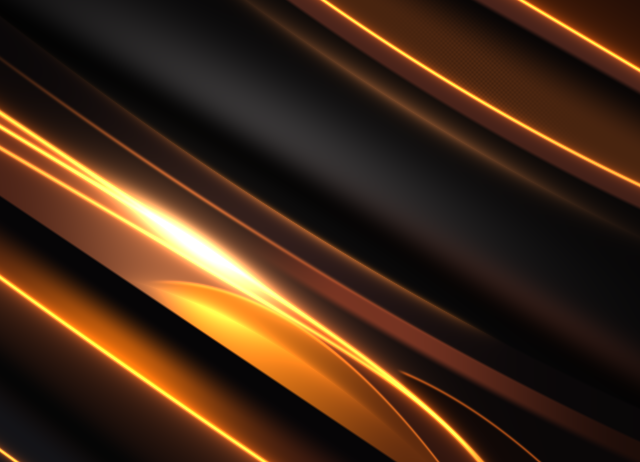
Reproduce this background procedurally as a Shadertoy shader.

```glsl
// Glowing amber strands and satin folds sweeping diagonally over a black background.

// Coverage of the side under a curve, with a soft edge.
float under(float d, float softness) { return smoothstep(softness, -softness, d); }

float bell(float x, float width) { return exp(-x * x / (width * width)); }

// Fold highlight with a different falloff on each side.
float ridge(float d, float above, float below) {
    return exp(-abs(d) / (d > 0.0 ? above : below));
}

// Thin hot filament inside a warm halo.
vec3 filament(float d, float width, float halo) {
    return vec3(1.0, 0.66, 0.22) * bell(d, width)
         + vec3(0.55, 0.22, 0.03) * exp(-abs(d) / halo);
}

vec3 upperFolds(float u, float v) {
    float cornerLine = v - (1.0 - 0.82 * (u - 0.814));
    float cornerHem = v - (1.0 - 0.78 * (u - 0.742));
    float t = u - 0.505;
    float longLine = v - (1.0 - 0.966 * t + 0.315 * t * t);
    t = u - 0.449;
    float longHem = v - (1.0 - 0.988 * t + 0.308 * t * t);
    t = u - 0.384;
    float copper = v - (1.0 - t + 0.27 * t * t);

    // Corner panels
    vec3 col = vec3(0.1, 0.04, 0.02) + vec3(0.2, 0.08, 0.01) * exp(-abs(cornerLine) / 0.1);
    col = mix(col, vec3(0.27, 0.13, 0.1), under(cornerLine, 0.003));
    float ribs = 1.0 + 0.12 * sin(u * 900.0) * sin(v * 650.0) * bell(u - 0.75, 0.1);
    vec3 panel = vec3(0.03, 0.02, 0.02)
        + vec3(0.25, 0.12, 0.04) * ribs * smoothstep(0.0, -0.13, cornerHem);
    col = mix(col, panel, under(cornerHem, 0.008));
    col = mix(col, vec3(0.33, 0.16, 0.12) * (1.0 - 0.25 * u), under(longLine, 0.003));

    // Black satin with a copper crease and a grey sheen
    float valley = v - (0.975 - 0.82 * u);
    float sheen = v - (1.05 - 0.8 * u + 0.05 * u * u);
    vec3 satin = vec3(0.025, 0.022, 0.024)
        + vec3(0.19, 0.185, 0.185) * bell(sheen, 0.12) * bell(u - 0.42, 0.36);
    satin *= 1.0 - 0.85 * bell(valley, 0.055);
    satin += vec3(0.42, 0.24, 0.12) * ridge(copper, 0.028, 0.018) * bell(u - 0.64, 0.27);
    satin += vec3(0.13, 0.06, 0.04) * bell(valley - 0.05, 0.05) * bell(u - 0.85, 0.27);
    col = mix(col, satin, under(longHem, 0.006));

    col += filament(cornerLine, 0.004, 0.012);
    return col + filament(longLine, 0.004, 0.01) * (1.0 - 0.25 * smoothstep(0.7, 1.0, u));
}

vec3 middleFolds(vec3 col, float u, float v) {
    float upper = v - (0.965 - 1.08 * u + 0.23 * u * u);
    float lower = v - (0.874 - 1.02 * u + 0.19 * u * u);
    float strand = v - (0.756 - 0.92 * u - 0.67 * pow(u, 8.0));

    // Mauve fold
    vec3 mauve = vec3(0.035, 0.025, 0.028) + vec3(0.13, 0.075, 0.07) * bell(u - 0.45, 0.24);
    col = mix(col, mauve, under(upper, 0.004));
    col += vec3(0.55, 0.29, 0.09) * ridge(upper, 0.005, 0.012)
        * bell(u - 0.5, 0.27) * smoothstep(0.8, 0.7, u);

    // Brown fold with a russet hem
    vec3 brown = vec3(0.04, 0.027, 0.028)
        + vec3(0.28, 0.17, 0.13) * bell(u - 0.4, 0.24) * exp(-abs(strand) / 0.12);
    float hem = under(-lower - 0.048, 0.012) * smoothstep(0.36, 0.54, u);
    brown = mix(brown, vec3(0.46, 0.2, 0.13) * (1.0 - 0.75 * smoothstep(0.6, 1.0, u)), hem);
    col = mix(col, brown, under(lower, 0.004));
    col += vec3(0.55, 0.26, 0.09) * bell(lower, 0.005) * bell(u - 0.3, 0.25);

    // Dark pocket with a fine rim
    float t = u - 0.618;
    float rim = v - (0.2 - 0.55 * t - 1.5 * t * t);
    float gate = smoothstep(0.0, 0.02, t);
    col = mix(col, vec3(0.06, 0.03, 0.025), under(rim, 0.003) * gate);
    return col + vec3(0.55, 0.24, 0.05) * bell(rim, 0.0035) * gate;
}

vec3 brightStrands(vec3 col, float u, float v) {
    float strand = v - (0.756 - 0.92 * u - 0.67 * pow(u, 8.0));
    float second = strand + 0.03 * (1.0 - u / 0.34);
    float third = strand + 0.076 * (1.0 - u / 0.68);

    // Warm cloth under the strands
    vec3 cloth = mix(vec3(0.27, 0.12, 0.08), vec3(0.58, 0.33, 0.21), bell(u - 0.25, 0.16));
    col = mix(col, cloth * (1.0 - 0.3 * smoothstep(0.4, 0.7, u)), under(strand, 0.004));

    // Lens of amber light
    float t = u - 0.25;
    float lens = v - (0.39 - 2.06 * t * t);
    float gate = smoothstep(0.22, 0.32, u);
    vec3 amber = mix(vec3(0.8, 0.42, 0.07), vec3(0.36, 0.16, 0.05), smoothstep(0.38, 0.65, u));
    col = mix(col, amber, under(lens, 0.006) * gate);
    col += vec3(0.5, 0.25, 0.06) * bell(lens, 0.004) * gate;
    t = u - 0.26;
    float crest = v - (0.368 - 0.5 * t - t * t);
    col += vec3(0.9, 0.58, 0.24) * ridge(crest, 0.018, 0.05) * bell(u - 0.33, 0.085);
    col += vec3(0.3, 0.15, 0.03) * ridge(crest, 0.012, 0.04) * bell(u - 0.48, 0.12);

    // Strands and the white flare
    float fade = smoothstep(0.9, 0.65, u);
    col += filament(strand, 0.006, 0.018) * fade;
    col += filament(second, 0.005, 0.008) * smoothstep(0.42, 0.3, u);
    col += filament(third, 0.005, 0.012) * 0.75 * fade;
    col += vec3(1.0, 0.84, 0.58) * bell(strand + 0.008, 0.032) * bell(u - 0.31, 0.1) * 1.3;
    return col + vec3(0.55, 0.34, 0.17) * exp(-abs(strand) / 0.055) * bell(u - 0.3, 0.15);
}

vec3 lowerPanels(vec3 col, float u, float v) {
    float edge = v - (0.576 - 0.93 * u);
    float line = v - (0.4 - u + 0.08 * u * u);
    float base = v - (0.2 - 1.1 * u);
    vec3 panel = mix(vec3(0.2, 0.085, 0.055), vec3(0.92, 0.44, 0.04),
        bell(u - 0.2, 0.17) * exp(-abs(line) / 0.16));
    panel = mix(vec3(0.025, 0.02, 0.025), panel, smoothstep(-0.045, -0.14, edge));
    vec3 shade = vec3(0.04, 0.025, 0.025) + vec3(0.36, 0.17, 0.08) * exp(-abs(line) / 0.09);
    shade = mix(shade, vec3(0.02), bell(base, 0.05));
    shade = mix(shade, vec3(0.075, 0.075, 0.09), under(base + 0.06, 0.05));
    panel = mix(panel, shade, under(line, 0.004)) + filament(line, 0.005, 0.014);
    panel += filament(v - (0.026 - u), 0.004, 0.01);
    return mix(col, panel, under(edge, 0.004));
}

void mainImage(out vec4 fragColor, in vec2 fragCoord) {
    vec2 uv = fragCoord / iResolution.xy;
    vec3 col = upperFolds(uv.x, uv.y);
    col = middleFolds(col, uv.x, uv.y);
    col = brightStrands(col, uv.x, uv.y);
    col = lowerPanels(col, uv.x, uv.y);
    fragColor = vec4(clamp(col, 0.0, 1.0), 1.0);
}
```
